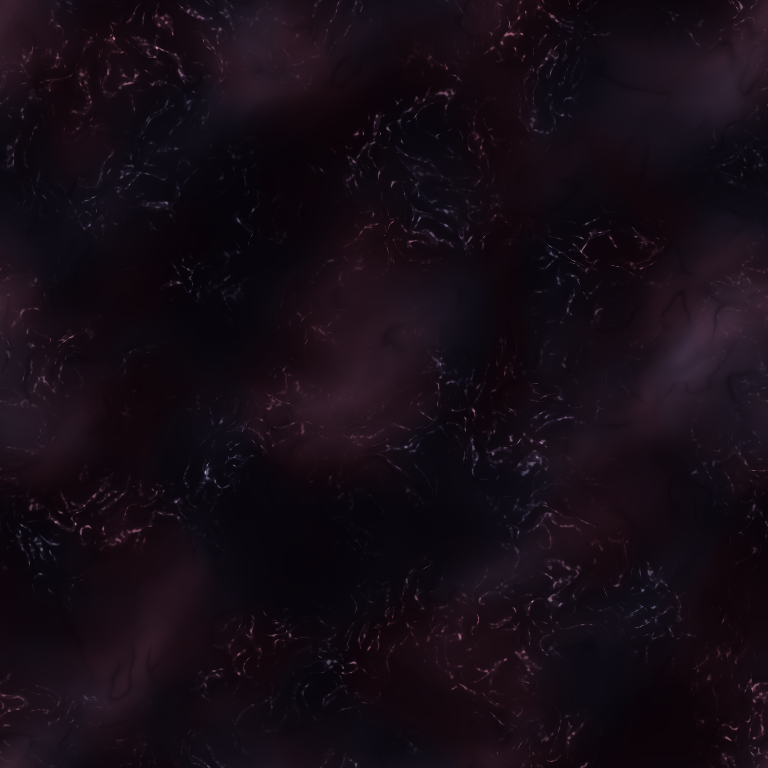
A WebGL 1 fragment shader for this texture:

```glsl
precision highp float;
// Dark, veined nebula-like surface: slanted soft mist over near-black folds,
// tinted wine red and slate blue, with broken thin glints along warped creases.
// Every layer is gradient noise on a wrapping lattice, so the square tiles.
uniform vec2 u_resolution;

vec2 hash2(vec2 p) {
  vec3 q = fract(p.xyx * vec3(0.1031, 0.1030, 0.0973));
  q += dot(q, q.yzx + 33.33);
  return fract((q.xx + q.yz) * q.zy);
}

// Projection of the offset on a random unit gradient of a wrapped cell
float corner(vec2 cell, vec2 offset, vec2 freq, float slant, float seed) {
  cell.y += slant * floor((cell.x + 0.5) / freq.x);
  cell = floor(mod(cell + 0.5, freq));
  vec2 gradient = hash2(cell + seed * vec2(17.0, 31.0) + 3.0) - 0.5;
  return dot(normalize(gradient + 0.0001), offset);
}

// Tiling gradient noise; whole freq and slant keep it seamless.
// Each seed shifts its lattice, so no lattice lines gather on the border.
float noise(vec2 uv, vec2 freq, float slant, float seed) {
  uv += hash2(vec2(seed * 7.0 + 5.0, seed * 3.0 + 11.0));
  vec2 p = uv * freq - vec2(0.0, slant * uv.x);
  vec2 i = floor(p), f = p - i;
  vec2 s = f * f * f * (f * (f * 6.0 - 15.0) + 10.0);
  vec2 e = vec2(1.0, 0.0);
  float low = mix(corner(i, f, freq, slant, seed),
                  corner(i + e.xy, f - e.xy, freq, slant, seed), s.x);
  float high = mix(corner(i + e.yx, f - e.yx, freq, slant, seed),
                   corner(i + e.xx, f - e.xx, freq, slant, seed), s.x);
  return mix(low, high, s.y);
}

vec2 warp(vec2 uv, float freq, float seed) {
  return vec2(noise(uv, vec2(freq), 0.0, seed), noise(uv, vec2(freq), 0.0, seed + 1.0));
}

// Slanted mist banks, with steeper lower edges
float mistLevel(vec2 uv) {
  uv.y += 0.09 * noise(uv, vec2(3.0, 4.0), 2.0, 1.0);
  float level = noise(uv, vec2(3.0, 4.0), 2.0, 1.0);
  level += 0.5 * noise(uv, vec2(4.0, 5.0), 0.0, 2.0);
  level += 0.25 * noise(uv, vec2(9.0, 11.0), 3.0, 3.0);
  float density = exp(4.0 * level - 1.4);
  return 1.1 * density / (1.0 + 0.5 * density);
}

// x: thin bright lines, y: the wider sheen around them
vec2 creases(vec2 uv) {
  vec2 sum = vec2(0.0);
  for (int i = 0; i < 3; i++) {
    float k = float(i);
    vec2 freq = vec2(19.0, 17.0) + k * vec2(9.0, 8.0);
    float d = abs(noise(uv, freq, 8.0 - 9.0 * k, 20.0 + k));
    float broken = smoothstep(-0.05, 0.3, noise(uv, freq * 2.0, 5.0, 30.0 + k));
    sum += broken * vec2(1.0 - smoothstep(0.01, 0.065, d), exp(-d * 14.0));
  }
  return sum;
}

void main() {
  vec2 uv = gl_FragCoord.xy / u_resolution;
  vec2 bent = uv + 0.06 * warp(uv, 5.0, 5.0);
  vec2 curled = bent + 0.03 * warp(uv, 13.0, 8.0) + 0.013 * warp(uv, 34.0, 11.0);

  // Mist, wrinkled by short soft dark veins
  float mist = mistLevel(bent);
  float vein = exp(-14.0 * abs(noise(curled, vec2(17.0, 15.0), 4.0, 14.0)));
  vein *= smoothstep(-0.1, 0.35, noise(uv, vec2(15.0, 13.0), 0.0, 13.0));
  float shade = 1.0 - 0.4 * vein + 0.3 * noise(curled, vec2(20.0, 23.0), 5.0, 15.0);
  vec3 color = mix(vec3(0.032, 0.011, 0.032), vec3(0.20, 0.13, 0.185), mist * shade);

  // Patches of slate blue and wine red, strongest in the dark
  float hue = noise(bent, vec2(6.0, 5.0), 2.0, 16.0)
            + 0.5 * noise(curled, vec2(12.0), 0.0, 17.0);
  vec3 tint = mix(vec3(0.75, 1.05, 1.13), vec3(1.2, 0.85, 0.88), smoothstep(-0.4, 0.4, hue));
  tint = mix(tint, vec3(1.0), 0.6 * smoothstep(0.1, 0.8, mist));
  color *= tint;

  // Clusters of glints, mostly where the mist is thin
  float cluster = noise(bent, vec2(6.0, 7.0), 2.0, 18.0)
                + 0.6 * noise(curled, vec2(14.0), 0.0, 19.0);
  float rough = smoothstep(-0.2, 0.45, cluster) * (1.0 - 0.75 * smoothstep(0.25, 0.8, mist));
  float sparkle = smoothstep(-0.05, 0.4, noise(uv, vec2(170.0), 0.0, 40.0));
  vec2 crease = creases(curled);
  vec3 glint = mix(tint, vec3(1.0), 0.4) * vec3(0.40, 0.31, 0.37);
  color += glint * rough * crease.x * (0.1 + 0.9 * sparkle);
  color += tint * rough * vec3(0.035, 0.025, 0.035) * crease.y;

  gl_FragColor = vec4(color, 1.0);
}
```
